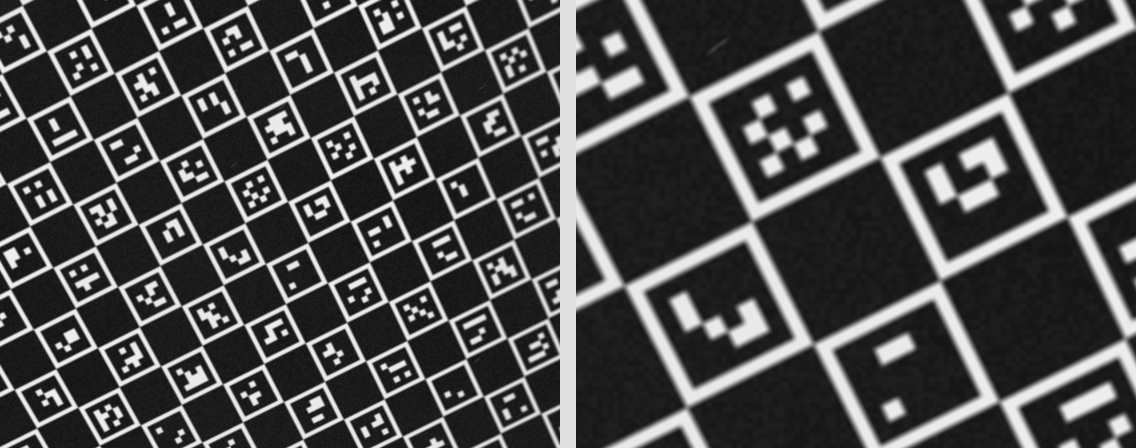
Left: the whole. Right: its middle third, enlarged.
Write a WebGL 2 fragment shader that draws this pattern.

```glsl
#version 300 es
precision highp float;

uniform vec2 u_resolution;
out vec4 fragColor;

float hash(vec2 p) {
    uvec2 k = uvec2(ivec2(floor(p)) + 4096);
    uint n = k.x * 1597334677u ^ k.y * 3812015801u;
    n = (n ^ (n >> 15)) * 2246822519u;
    n = (n ^ (n >> 13)) * 3266489917u;
    return float((n ^ (n >> 16)) >> 8) / 16777216.0;
}

float valueNoise(vec2 p) {
    vec2 i = floor(p), f = smoothstep(0.0, 1.0, fract(p));
    return mix(mix(hash(i), hash(i + vec2(1, 0)), f.x),
               mix(hash(i + vec2(0, 1)), hash(i + vec2(1, 1)), f.x), f.y);
}

// Tilted board: position in canvas heights to checker cell units.
vec2 boardCoords(vec2 pos) {
    vec2 v = pos - vec2(0.663, 0.611);
    vec2 tilt = vec2(0.0088, 0.0115);
    mat2 diagonals = mat2(vec2(0.1383, 0.0427) - tilt.x * v,
                          vec2(-0.0495, 0.1366) - tilt.y * v);
    vec2 d = inverse(diagonals) * v;
    return vec2(d.x - d.y, d.x + d.y);
}

// One module of the 4 x 4 code; everything around it is dark.
float codeBit(vec2 id, vec2 k) {
    if (any(lessThan(k, vec2(0))) || any(greaterThan(k, vec2(3)))) return 0.0;
    return step(hash(id * 4.0 + k), 0.39);
}

// Blend neighbouring modules over a narrow soft edge.
float codePattern(vec2 id, vec2 local, float blur) {
    vec2 g = local * 7.5 + 1.5;
    vec2 k = floor(g);
    vec2 f = smoothstep(0.5 - blur * 7.5, 0.5 + blur * 7.5, g - k);
    return mix(mix(codeBit(id, k), codeBit(id, k + vec2(1, 0)), f.x),
               mix(codeBit(id, k + vec2(0, 1)), codeBit(id, k + vec2(1, 1)), f.x), f.y);
}

void main() {
    vec2 pos = vec2(gl_FragCoord.x, u_resolution.y - gl_FragCoord.y) / u_resolution.y;
    vec2 cell = boardCoords(pos);
    vec2 pixel = fwidth(cell);
    vec2 id = floor(cell + 0.5);
    vec2 local = cell - id;

    // Focus softens towards the right side.
    float blur = mix(0.033, 0.05, smoothstep(0.75, 1.3, pos.x));
    blur = max(blur, 0.7 * max(pixel.x, pixel.y));

    // Soft checker of light squares, hollowed into frames.
    float isMarker = 1.0 - mod(id.x + id.y, 2.0);
    vec2 inside = 0.5 - abs(local);
    vec2 edge = 2.0 * smoothstep(-blur, blur, inside) - 1.0;
    float light = 0.5 + 0.5 * (2.0 * isMarker - 1.0) * edge.x * edge.y;
    vec2 hollow = smoothstep(-blur, blur, inside - 0.1);
    light -= isMarker * hollow.x * hollow.y;
    light += isMarker * codePattern(id, local, blur);

    // Uneven lighting, paper grain and a few faint scratches.
    float shade = valueNoise(pos * 5.0);
    float grain = valueNoise(pos * 260.0) - 0.5;
    float white = 0.94 - 0.05 * smoothstep(0.8, 1.3, pos.x) - 0.03 * shade;
    float black = 0.092 + 0.016 * shade + 0.03 * grain;

    vec2 patchId = floor(pos * 7.0);
    vec2 mark = fract(pos * 7.0) - 0.3 - 0.4 * vec2(hash(patchId + 90.0), hash(patchId + 170.0));
    mark = mat2(0.8, 0.6, -0.6, 0.8) * mark;
    float scratch = smoothstep(0.02, 0.0, abs(mark.y)) * smoothstep(0.09, 0.03, abs(mark.x));
    black += 0.12 * scratch * step(0.9, hash(patchId + 40.0));

    float tone = mix(black, white, clamp(light, 0.0, 1.0)) + 0.01 * grain;
    fragColor = vec4(vec3(tone), 1.0);
}
```
